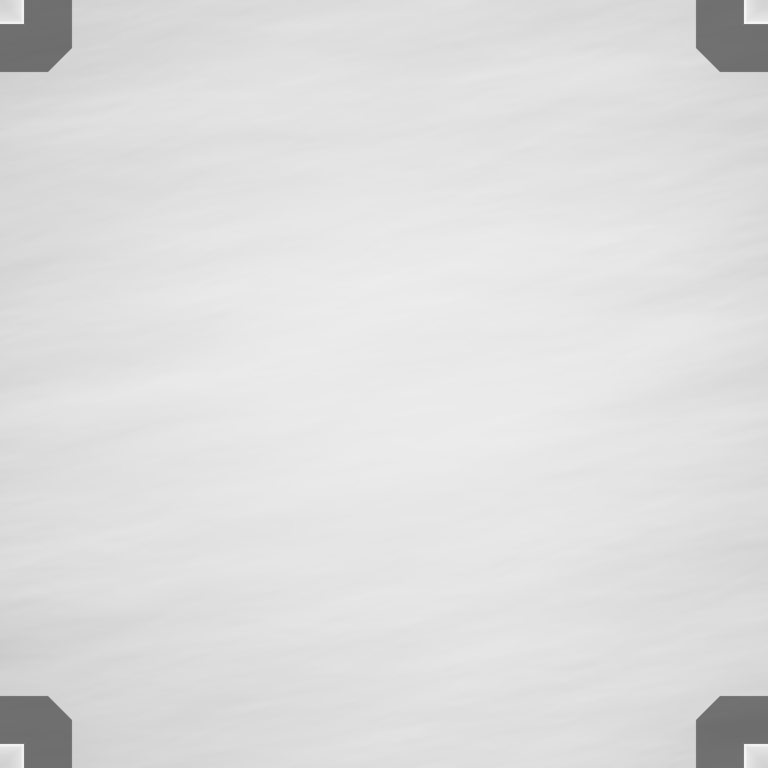
Write a three.js fragment shader that draws this texture.

```glsl
varying vec2 vUv;

const float UNIT = 1.0 / 32.0;
const float EDGE = 0.001;
const float GRAIN_ANGLE = 0.21;

float hash(vec2 p) {
  return fract(sin(dot(p, vec2(127.1, 311.7))) * 43758.5453);
}

float valueNoise(vec2 p) {
  vec2 cell = floor(p);
  vec2 f = fract(p);
  f = f * f * (3.0 - 2.0 * f);
  float low = mix(hash(cell), hash(cell + vec2(1.0, 0.0)), f.x);
  float high = mix(hash(cell + vec2(0.0, 1.0)), hash(cell + vec2(1.0, 1.0)), f.x);
  return mix(low, high, f.y);
}

float fbm(vec2 p) {
  float sum = 0.0;
  float amplitude = 0.5;
  for (int i = 0; i < 5; i++) {
    sum += amplitude * (valueNoise(p) - 0.5);
    p = mat2(0.995, 0.06, -0.06, 0.995) * p * 2.0 + 17.3;
    amplitude *= 0.52;
  }
  return sum;
}

vec2 rotate(vec2 p, float angle) {
  float c = cos(angle);
  float s = sin(angle);
  return vec2(c * p.x + s * p.y, c * p.y - s * p.x);
}

// Fibres stretched along the grain, lit from one side
float brushedGrain(vec2 uv) {
  vec2 p = rotate(uv, GRAIN_ANGLE);
  p.y += 0.012 * (valueNoise(p * 9.0) - 0.5);
  vec2 q = p * vec2(5.0, 23.0);
  float relief = fbm(q) - fbm(q + vec2(0.03, 0.16));
  return 0.045 * fbm(q * 0.6 + 41.0) + 0.05 * relief;
}

float coverage(float distance) {
  return 1.0 - smoothstep(-EDGE, EDGE, distance);
}

float squareDistance(vec2 p, float size) {
  return max(p.x, p.y) - size;
}

float chamferedDistance(vec2 p, float size, float cut) {
  float diagonal = (p.x + p.y - 2.0 * size + cut) * 0.7071;
  return max(squareDistance(p, size), diagonal);
}

// Soft light pooled near the middle of the sheet
float sheetShade(vec2 uv) {
  vec2 offset = uv - vec2(0.52, 0.52);
  return 0.918 - 0.23 * dot(offset, offset);
}

void main() {
  vec2 corner = min(vUv, 1.0 - vUv);
  float grain = brushedGrain(vUv);
  float radius = length(vUv - 0.5);
  float shade = sheetShade(vUv) + grain * mix(0.75, 1.5, smoothstep(0.1, 0.6, radius));

  // Dark chamfered brackets
  float bracket = coverage(chamferedDistance(corner, 3.0 * UNIT, UNIT));
  shade = mix(shade, 0.435 + grain * 0.8, bracket);

  // Pale squares brightening toward their inward edges
  float window = coverage(squareDistance(corner, UNIT));
  float reach = max(corner.x, corner.y) / UNIT;
  float pale = 0.82 + 0.1 * reach * reach + 0.07 * smoothstep(0.85, 1.0, reach);
  shade = mix(shade, pale + grain, window);

  gl_FragColor = vec4(vec3(shade), 1.0);
}
```
